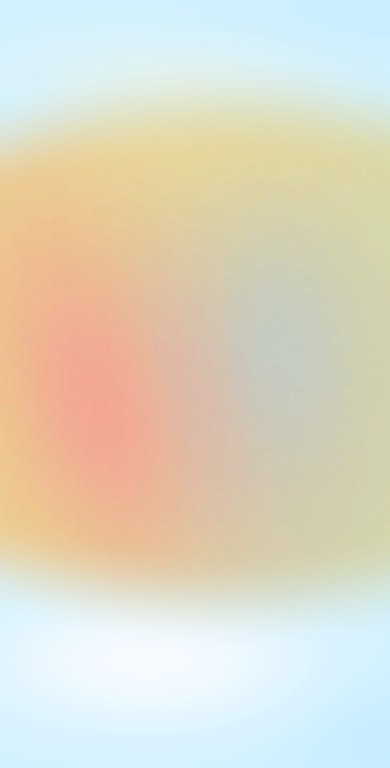
Reproduce this background procedurally as a Shadertoy shader.

```glsl
// Soft pastel gradient: a blurred warm panel with coral and grey-blue glows on pale sky.

// Sky colours
const vec3 SKY        = vec3(0.82, 0.945, 1.00);
const vec3 DEEP_SKY   = vec3(0.77, 0.925, 1.00);
const vec3 CLOUD      = vec3(0.975, 0.985, 1.00);
const vec3 HAZE       = vec3(0.89, 0.955, 0.95);

// Panel colours
const vec3 AMBER      = vec3(0.93, 0.81, 0.56);
const vec3 SAGE       = vec3(0.84, 0.85, 0.67);
const vec3 YELLOW     = vec3(0.92, 0.855, 0.60);
const vec3 STONE      = vec3(0.81, 0.785, 0.70);
const vec3 GREY_BLUE  = vec3(0.76, 0.80, 0.78);
const vec3 APRICOT    = vec3(0.93, 0.70, 0.57);
const vec3 MAUVE      = vec3(0.85, 0.72, 0.68);
const vec3 CORAL      = vec3(0.965, 0.64, 0.575);

// Panel shape, in fractions of the canvas
const float PANEL_TOP    = 0.865;
const float PANEL_BOTTOM = 0.220;
const float TOP_BOW      = 0.15;
const float BOTTOM_BOW   = 0.13;
const float BOW_CENTRE   = 0.60;
const float EDGE_BLUR    = 0.068;
const float WARM_SLANT   = 0.45;

// Fine mottling and tonal steps
const vec2  MOTTLE_CELLS = vec2(48.0, 130.0);
const float MOTTLE_SHIFT = 0.012;
const float MOTTLE_TINT  = 0.008;
const float TONE_STEPS   = 80.0;

float hash(vec2 p) {
    return fract(sin(dot(p, vec2(127.1, 311.7))) * 43758.5453);
}

// Value noise in the range -0.5 to 0.5, with narrow blends between cells.
float mottle(vec2 p) {
    vec2 cell = floor(p);
    vec2 f = smoothstep(0.15, 0.85, fract(p));
    float low = mix(hash(cell), hash(cell + vec2(1.0, 0.0)), f.x);
    float high = mix(hash(cell + vec2(0.0, 1.0)), hash(cell + 1.0), f.x);
    return mix(low, high, f.y) - 0.5;
}

// Gaussian falloff around a centre; slant leans the glow sideways.
float glow(vec2 p, vec2 centre, vec2 radius, float slant) {
    vec2 d = p - centre;
    d.x += slant * d.y;
    d /= radius;
    return exp(-dot(d, d));
}

vec3 skyColour(vec2 p) {
    vec3 c = SKY;
    c = mix(c, DEEP_SKY, 0.9 * glow(p, vec2(1.0, 0.04), vec2(0.28, 0.09), 0.0));
    c = mix(c, DEEP_SKY, 0.5 * glow(p, vec2(0.9, 0.97), vec2(0.40, 0.06), 0.0));
    c = mix(c, HAZE, 0.9 * glow(p, vec2(0.42, 0.90), vec2(0.42, 0.06), 0.0));
    return mix(c, CLOUD, 0.95 * glow(p, vec2(0.38, 0.14), vec2(0.42, 0.09), 0.0));
}

vec3 panelColour(vec2 p) {
    vec3 c = mix(AMBER, SAGE, smoothstep(0.0, 1.0, p.x));
    c = mix(c, YELLOW, 0.9 * glow(p, vec2(0.45, 0.82), vec2(0.60, 0.11), 0.0));

    // Cool side
    c = mix(c, STONE, 0.9 * glow(p, vec2(0.70, 0.47), vec2(0.32, 0.27), 0.0));
    c = mix(c, GREY_BLUE, 0.85 * glow(p, vec2(0.69, 0.54), vec2(0.19, 0.13), 0.0));

    // Warm side
    c = mix(c, APRICOT, 0.85 * glow(p, vec2(0.24, 0.50), vec2(0.26, 0.25), WARM_SLANT));
    c = mix(c, MAUVE, 0.6 * glow(p, vec2(0.49, 0.49), vec2(0.13, 0.16), WARM_SLANT));
    return mix(c, CORAL, 0.8 * glow(p, vec2(0.25, 0.47), vec2(0.16, 0.14), WARM_SLANT));
}

// Blurred coverage of the panel, whose top and bottom edges are bowed.
float panelMask(vec2 p) {
    float bow = (p.x - BOW_CENTRE) * (p.x - BOW_CENTRE);
    float top = PANEL_TOP - TOP_BOW * bow;
    float bottom = PANEL_BOTTOM + BOTTOM_BOW * bow;
    return smoothstep(-EDGE_BLUR, EDGE_BLUR, top - p.y)
         * smoothstep(-EDGE_BLUR, EDGE_BLUR, p.y - bottom);
}

// Gathers tones into faint, soft-edged contour bands.
vec3 softSteps(vec3 c) {
    vec3 t = c * TONE_STEPS;
    return (floor(t) + smoothstep(0.25, 0.75, fract(t))) / TONE_STEPS;
}

void mainImage(out vec4 fragColor, in vec2 fragCoord) {
    vec2 p = fragCoord / iResolution.xy;
    vec2 cell = p * MOTTLE_CELLS;
    float mask = panelMask(p);

    // Mottling shifts the panel colours and tints them slightly
    vec2 shift = MOTTLE_SHIFT * vec2(mottle(cell), mottle(cell + 57.0));
    vec3 tint = MOTTLE_TINT * vec3(mottle(cell + 19.0), mottle(cell + 83.0), mottle(cell + 141.0));
    vec3 panel = panelColour(p + shift) + tint;

    fragColor = vec4(softSteps(mix(skyColour(p), panel, mask)), 1.0);
}
```
